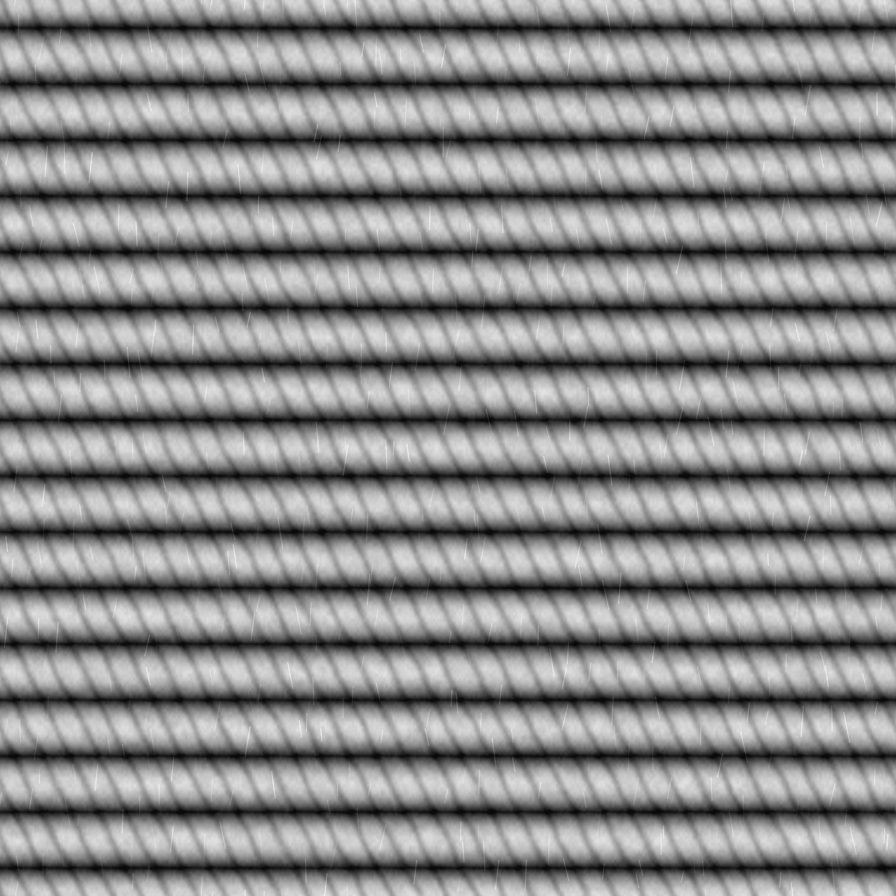
This texture is drawn by a Shadertoy shader. Its source:

```glsl
const float TAU = 6.2831853;
const float ROPES = 16.0;
const float STRANDS = 32.0;
const float HAIR_CELLS = 32.0;
const float CREST_TONE = 0.83;
const float GAP_TONE = 0.07;

float hash(vec2 p) {
    return fract(sin(dot(p, vec2(127.1, 311.7))) * 43758.5453);
}

// Value noise that wraps after a whole number of cells
float wrappedNoise(vec2 uv, vec2 period) {
    vec2 p = uv * period;
    vec2 cell = floor(p);
    vec2 f = fract(p);
    f = f * f * (3.0 - 2.0 * f);
    float a = hash(mod(cell, period));
    float b = hash(mod(cell + vec2(1.0, 0.0), period));
    float c = hash(mod(cell + vec2(0.0, 1.0), period));
    float d = hash(mod(cell + vec2(1.0, 1.0), period));
    return mix(mix(a, b, f.x), mix(c, d, f.x), f.y);
}

float segmentDistance(vec2 p, vec2 halfAxis) {
    float t = clamp(dot(p, halfAxis) / dot(halfAxis, halfAxis), -1.0, 1.0);
    return length(p - halfAxis * t);
}

// Rounded rope profile, cut by helical grooves between the strands
float ropeTone(vec2 uv, float wobble) {
    float across = 2.0 * (fract(uv.y * ROPES + 0.5) - 0.5);
    float twist = uv.x * STRANDS + 0.5 * asin(0.9 * across) + wobble;
    float groove = pow(0.5 + 0.5 * cos(TAU * twist), 4.0);
    float body = mix(CREST_TONE, GAP_TONE, across * across);
    return body - groove * mix(0.19, 0.08, across * across);
}

// Sparse, nearly upright loose fibres, one candidate per cell
float looseFibres(vec2 uv, float cells, float pixel) {
    vec2 p = uv * cells;
    vec2 base = floor(p);
    float edge = pixel * cells;
    float light = 0.0;
    for (int j = -1; j <= 1; j++) {
        for (int i = -1; i <= 1; i++) {
            vec2 cell = base + vec2(i, j);
            vec2 id = mod(cell, cells);
            vec2 center = cell + vec2(hash(id + 3.7), hash(id + 19.3));
            float lean = (hash(id + 41.9) - 0.5) * 0.5;
            vec2 halfAxis = mix(0.2, 0.55, hash(id + 67.1)) * vec2(lean, 1.0);
            float d = segmentDistance(p - center, halfAxis);
            float line = 1.0 - smoothstep(0.0, 0.02 + edge * 0.7, d);
            float strength = max(hash(id + 83.3) - 0.25, 0.0);
            light = max(light, line * strength);
        }
    }
    return light;
}

void mainImage(out vec4 fragColor, in vec2 fragCoord) {
    vec2 uv = fragCoord / iResolution.xy;
    float pixel = 1.0 / min(iResolution.x, iResolution.y);

    // Twisted ropes with slightly uneven strands
    float wobble = 0.14 * (wrappedNoise(uv, vec2(40.0, 32.0)) - 0.5);
    float tone = ropeTone(uv, wobble);

    // Mottling and fine fibre grain
    tone += 0.06 * (wrappedNoise(uv, vec2(72.0)) - 0.5);
    tone += 0.05 * (wrappedNoise(uv, vec2(150.0, 130.0)) - 0.5);
    tone += 0.05 * (wrappedNoise(uv, vec2(380.0, 260.0)) - 0.5);

    // Stray fibres catch a little light
    tone += 0.17 * looseFibres(uv, HAIR_CELLS, pixel);

    fragColor = vec4(vec3(clamp(tone, 0.04, 0.9)), 1.0);
}
```
